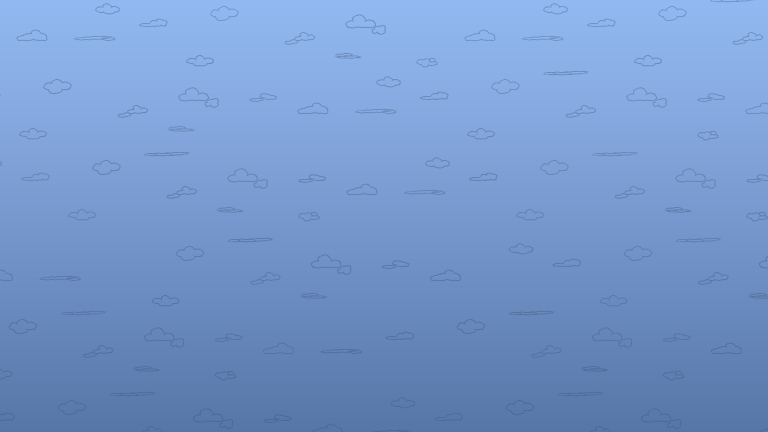
A WebGL 1 fragment shader for this pattern:

```glsl
precision highp float;
// Outlined clouds and wind streaks scattered over a vertical blue sky gradient.
// One group of motifs repeats along staggered rows; each outline is the edge of
// a union of ellipses, with a few sites left empty and slight fading by hash.

uniform vec2 u_resolution;

// Layout, in units where the canvas is VIEW_HEIGHT tall and y points down
const float VIEW_HEIGHT = 432.0;
const float COLUMN_STEP = 448.0;
const vec2 ROW_A = vec2(360.0, 22.0);
const vec2 ROW_B = vec2(193.0, 95.0);
const vec2 ROW_C = vec2(242.0, 176.0);
const vec2 THREE_ROW_STEP = vec2(-34.5, 240.0);
const vec2 NO_GAP = vec2(99.0);

// Line and colour
const float LINE_WIDTH = 0.9;
const vec2 WOBBLE = vec2(0.35, 0.2);
const float STREAK_TILT = 0.05;
const float INK_OPACITY = 0.42;
const float FADE = 0.2;
const vec3 INK = vec3(0.22, 0.31, 0.45);
const vec3 SKY_TOP = vec3(0.57, 0.725, 0.945);
const vec3 SKY_UPPER = vec3(0.53, 0.665, 0.885);
const vec3 SKY_BOTTOM = vec3(0.338, 0.463, 0.655);
const float UPPER_STOP = 0.25;

float hash(vec2 p) {
  return fract(sin(dot(p, vec2(127.1, 311.7))) * 43758.5453);
}

vec2 rowAnchor(float row) {
  float group = floor((row + 0.5) / 3.0);
  float phase = row - 3.0 * group;
  vec2 start = phase < 0.5 ? ROW_A : (phase < 1.5 ? ROW_B : ROW_C);
  return start + group * THREE_ROW_STEP;
}

// Nearest site of a motif: local position in xy, ink strength in z.
// Two (row, column) sites can stay empty.
vec3 place(vec2 p, vec2 offset, vec2 gapA, vec2 gapB) {
  vec2 local = vec2(1000.0);
  vec2 cell = vec2(0.0);
  for (int i = 0; i < 6; i++) {
    vec2 q = p - offset - rowAnchor(float(i));
    if (abs(q.y) < abs(local.y)) {
      float column = floor(q.x / COLUMN_STEP + 0.5);
      local = q - vec2(column * COLUMN_STEP, 0.0);
      cell = vec2(float(i), column);
    }
  }
  float gapDistance = min(distance(cell, gapA), distance(cell, gapB));
  float strength = step(0.5, gapDistance) * (1.0 - FADE * hash(cell + offset));
  local += WOBBLE * sin(local.yx * vec2(1.1, 0.7) + vec2(0.4, 1.7));
  return vec3(local, strength);
}

// Approximate ellipse distance; e holds centre and radii
float puff(vec2 q, vec4 e) {
  vec2 d = q - e.xy + 0.001;
  float k = length(d / e.zw);
  return k * (k - 1.0) / length(d / (e.zw * e.zw));
}

float pair(vec2 q, vec4 a, vec4 b) {
  return min(puff(q, a), puff(q, b));
}

float cloud(vec2 q, vec4 a, vec4 b, vec4 c, vec4 d) {
  return min(pair(q, a, b), pair(q, c, d));
}

void stroke(inout float ink, float strength, float d) {
  float pixel = VIEW_HEIGHT / u_resolution.y;
  float cover = clamp((0.5 * LINE_WIDTH - abs(d)) / pixel + 0.5, 0.0, 1.0);
  ink = max(ink, cover * strength);
}

// Two crossing wisps, each outlined in full
void wisps(inout float ink, vec3 s, vec4 a, vec4 b) {
  stroke(ink, s.z, puff(s.xy + vec2(0.0, STREAK_TILT * s.x), a));
  stroke(ink, s.z, puff(s.xy, b));
}

void main() {
  vec2 p = gl_FragCoord.xy * VIEW_HEIGHT / u_resolution.y;
  p.y = VIEW_HEIGHT - p.y;
  float ink = 0.0;

  // Large cloud with a small companion
  vec3 s = place(p, vec2(0), NO_GAP, NO_GAP);
  stroke(ink, s.z, cloud(s.xy, vec4(-8, 2.5, 6, 3.5), vec4(-1, -2, 6.5, 5), vec4(1, 2, 8, 3.5), vec4(9.5, 2, 6, 3.8)));
  stroke(ink, s.z, cloud(s.xy, vec4(15, 9, 3, 2.2), vec4(18, 7, 3.5, 2.5), vec4(22, 6.5, 3.5, 3), vec4(21, 9.5, 4, 2.6)));

  // Single clouds
  s = place(p, vec2(120, 14), NO_GAP, NO_GAP);
  stroke(ink, s.z, max(cloud(s.xy, vec4(-9, 2.5, 6, 2.8), vec4(-3, 1, 6, 3.5), vec4(4, -1, 5, 5), vec4(9.5, 1.5, 5.5, 4)), s.y - 4.5));
  s = place(p, vec2(-160, 39), vec2(4, 1), NO_GAP);
  stroke(ink, s.z, cloud(s.xy, vec4(-8, 0, 5, 2.5), vec4(0, -1.5, 4.5, 3.8), vec4(8, 0, 5.5, 2.8), vec4(0, 2.5, 7, 2.5)));
  s = place(p, vec2(-136, -8.5), NO_GAP, NO_GAP);
  stroke(ink, s.z, cloud(s.xy, vec4(-8, 0, 5, 3.5), vec4(0, -2, 6, 4.8), vec4(8, -0.5, 6, 3.8), vec4(-2, 3, 7, 4)));
  s = place(p, vec2(241, 1), vec2(3, -1), NO_GAP);
  stroke(ink, s.z, cloud(s.xy, vec4(-6, 2, 7, 1.5), vec4(1, 0.5, 4, 3), vec4(6, -0.5, 3.5, 3.5), vec4(10, 0, 4, 3)));
  s = place(p, vec2(194, -13), vec2(4, 0), vec2(3, -1));
  stroke(ink, s.z, cloud(s.xy, vec4(-5, 0.5, 5, 2.8), vec4(1, -1.5, 4.5, 3.5), vec4(8, 0.5, 5.5, 2.8), vec4(3, 2.5, 6, 2.3)));
  s = place(p, vec2(67, 40), vec2(1, 0), vec2(3, 0));
  stroke(ink, s.z, cloud(s.xy, vec4(-6, 0, 4, 2.5), vec4(-1, -0.5, 4, 2.5), vec4(-2, 2.5, 3.5, 2.5), vec4(5, 1.5, 5.5, 1.8)));
  stroke(ink, s.z, puff(s.xy, vec4(5, -2, 3, 1.8)));

  // Split clouds
  s = place(p, vec2(-58, 16), NO_GAP, NO_GAP);
  stroke(ink, s.z, cloud(s.xy, vec4(-3, 0.5, 4, 2), vec4(2, -2.5, 4, 2.8), vec4(3, 0, 6, 2.2), vec4(8.5, -0.5, 4, 2.4)));
  stroke(ink, s.z, pair(s.xy, vec4(-12, 4.5, 5, 1.6), vec4(-8, 3.5, 3.5, 1.6)));
  s = place(p, vec2(69, 2), vec2(0), vec2(5, 1));
  stroke(ink, s.z, pair(s.xy, vec4(3, -1, 5, 2.2), vec4(8.5, 0.5, 6, 2)));
  stroke(ink, s.z, pair(s.xy, vec4(-7, 3, 5, 1.3), vec4(-3, 2.5, 4, 1.2)));

  // Wind streaks
  s = place(p, vec2(183, 16), vec2(3, 0), NO_GAP);
  wisps(ink, s, vec4(-2, 0, 17, 1.4), vec4(13.5, 1, 6.5, 1.3));
  s = place(p, vec2(-13, 34), vec2(1, 1), NO_GAP);
  wisps(ink, s, vec4(-3, -1, 8, 1.4), vec4(2, 1, 11, 1.1));
  s = place(p, vec2(-75, -22), vec2(1, 0), vec2(0));
  wisps(ink, s, vec4(5, 0.3, 16, 1.3), vec4(-8, 0.5, 13, 1.2));

  // Sky gradient with the ink laid over it
  float t = p.y / VIEW_HEIGHT;
  vec3 sky = mix(SKY_TOP, SKY_UPPER, clamp(t / UPPER_STOP, 0.0, 1.0));
  sky = mix(sky, SKY_BOTTOM, clamp((t - UPPER_STOP) / (1.0 - UPPER_STOP), 0.0, 1.0));
  gl_FragColor = vec4(mix(sky, INK, ink * INK_OPACITY), 1.0);
}
```
